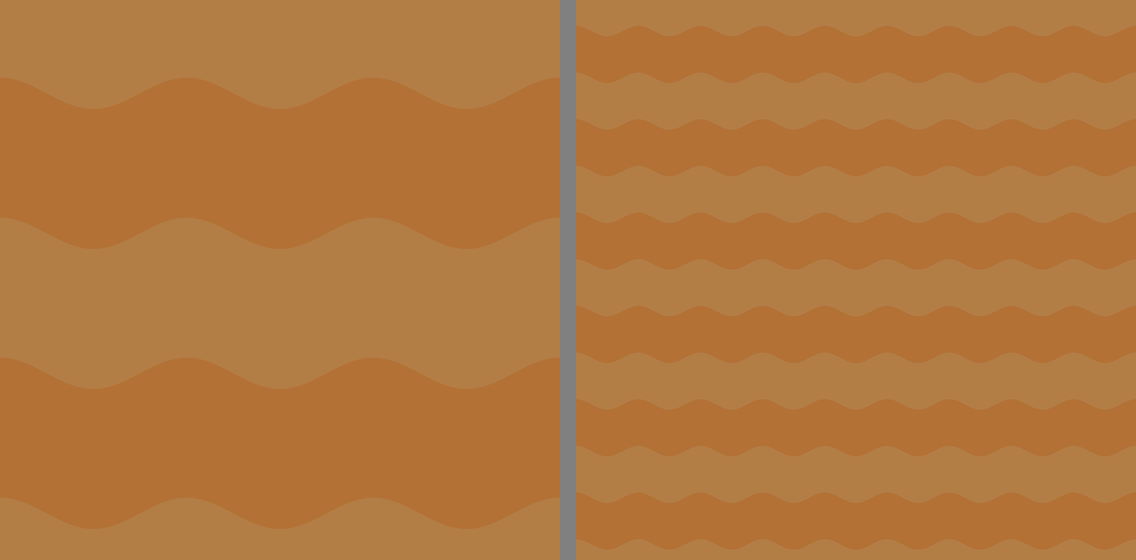
Left, the tile; right, the same tile 3 across and 3 down.
Give the GLSL for this pattern, as a three.js fragment shader.

```glsl
// Flat horizontal bands in two warm browns with gently waving edges.
// A cosine with three waves across shifts the height, then a repeated
// distance to the band centre line splits the two colours.
varying vec2 vUv;

const float TAU = 6.2831853;

// Signed distance in height to the nearest orange band, negative inside.
float bandDistance(float height) {
  float offset = abs(fract((height - 5.0 / 24.0) * 2.0 + 0.5) - 0.5) * 0.5;
  return offset - 0.125;
}

void main() {
  // Every edge follows the same wave, cresting at the left and right sides.
  float wave = 0.028 * cos(TAU * 3.0 * vUv.x);
  float d = bandDistance(vUv.y - wave);

  vec3 tan_ = vec3(0.702, 0.490, 0.275);
  vec3 orange = vec3(0.702, 0.443, 0.212);
  float band = 1.0 - smoothstep(-0.0012, 0.0012, d);
  gl_FragColor = vec4(mix(tan_, orange, band), 1.0);
}
```
